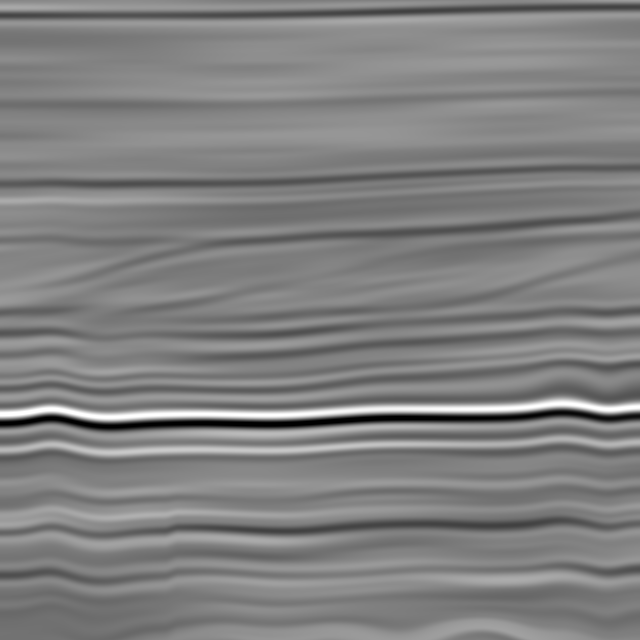
This texture is drawn by a Shadertoy shader. Its source:

```glsl
const float BASE_GREY = 0.505;
const float QUIET_GRAIN = 0.13;   // fine layering near the top
const float DEEP_GRAIN = 0.25;    // fine layering near the bottom
const float BROAD_TONE = 0.08;    // slow change of tone between groups of layers
const float DIP_TOP = 0.013;      // rise of the layers towards the right edge
const float DIP_MIDDLE = 0.040;
const float DIP_LOSS = 0.028;     // dip removed below the unconformity
const float FAULT_X = 0.268;
const float FAULT_THROW = 0.005;
const int WEDGES = 5;
const int HORIZONS = 16;

// Depth at the left edge, wavelet width, signed strength
const vec3 HORIZON[HORIZONS] = vec3[HORIZONS](
    vec3(0.024, 0.0075, -0.24), vec3(0.163, 0.0090, -0.07),
    vec3(0.287, 0.0080, -0.14), vec3(0.313, 0.0070, 0.08),
    vec3(0.376, 0.0080, -0.06), vec3(0.523, 0.0080, -0.10),
    vec3(0.554, 0.0080, -0.09), vec3(0.588, 0.0070, -0.09),
    vec3(0.607, 0.0080, -0.18), vec3(0.646, 0.0080, 0.34),
    vec3(0.661, 0.0080, -0.37), vec3(0.702, 0.0075, 0.23),
    vec3(0.778, 0.0080, -0.09), vec3(0.803, 0.0075, 0.11),
    vec3(0.829, 0.0080, -0.19), vec3(0.899, 0.0085, -0.11));

float hash(vec2 p) {
    vec3 q = fract(p.xyx * vec3(0.1031, 0.1030, 0.0973));
    q += dot(q, q.yzx + 33.33);
    return fract((q.x + q.y) * q.z);
}

float noise(vec2 p) {
    vec2 cell = floor(p), f = fract(p);
    f = f * f * (3.0 - 2.0 * f);
    float low = mix(hash(cell), hash(cell + vec2(1, 0)), f.x);
    float high = mix(hash(cell + vec2(0, 1)), hash(cell + vec2(1, 1)), f.x);
    return mix(low, high, f.y) - 0.5;
}

float bump(float x, float centre, float width) {
    float u = (x - centre) / width;
    return exp(-u * u);
}

// Peak with a weaker lobe of opposite sign on either side
float wavelet(float offset, float width) {
    float u = offset / width;
    return (1.0 - u * u) * exp(-0.5 * u * u);
}

// Depth flattened along the folded layers
float stratum(float x, float depth) {
    float dip = mix(DIP_TOP, DIP_MIDDLE, smoothstep(0.0, 0.55, depth))
              - DIP_LOSS * smoothstep(0.565, 0.635, depth);
    float fold = -0.0060 * bump(x, 0.08, 0.035) + 0.0060 * bump(x, 0.16, 0.05)
               + 0.0045 * bump(x, 0.44, 0.08) - 0.0030 * bump(x, 0.60, 0.09)
               - 0.0045 * bump(x, 0.875, 0.04) + 0.0045 * bump(x, 0.95, 0.03);
    float folding = smoothstep(0.15, 0.65, depth) + 0.2 * smoothstep(0.7, 0.85, depth);
    float fault = FAULT_THROW * smoothstep(-0.012, 0.012, x - FAULT_X)
                * smoothstep(0.72, 0.84, depth) * (1.0 - smoothstep(0.3, 0.5, x));
    float roughness = 0.007 * noise(vec2(x * 9.0, depth * 9.0)) * smoothstep(0.2, 0.9, depth);
    float chaos = 0.05 * noise(vec2(x * 8.0, depth * 8.0)) * smoothstep(0.92, 1.0, depth);
    return depth + dip * smoothstep(0.3, 1.0, x) - fold * folding + fault + roughness + chaos;
}

float grain(float x, float layer) {
    return 0.6 * noise(vec2(x * 2.5, layer * 46.0))
         + 0.5 * noise(vec2(x * 5.0 + 7.0, layer * 85.0 + 3.0));
}

// Inclined beds stepping forward to the right
float wedges(float x, float depth) {
    float sum = 0.0;
    for (int i = 0; i < WEDGES; i++) {
        float k = float(i);
        float bed = 0.462 + 0.03 * k - 0.065 * x
                  - 0.058 * smoothstep(-0.05, 0.40, x - 0.34 * k)
                  + 0.008 * noise(vec2(x * 8.0, k * 5.0));
        float strength = (0.085 - 0.012 * k) * (0.9 + 1.2 * noise(vec2(x * 6.0, k + 20.0)));
        sum -= strength * wavelet(depth - bed, 0.0085);
    }
    return sum;
}

void mainImage(out vec4 fragColor, in vec2 fragCoord) {
    vec2 uv = fragCoord / iResolution.xy;
    float x = uv.x, depth = 1.0 - uv.y;
    float layer = stratum(x, depth);

    // Fine layering, steeper inside the wedge zone
    float wedgeZone = smoothstep(0.33, 0.39, layer) * (1.0 - smoothstep(0.47, 0.53, layer));
    float inclined = depth + 0.14 * x + 0.012 * noise(vec2(x * 6.0, depth * 10.0));
    float fine = mix(grain(x, layer), grain(x * 2.0, inclined), wedgeZone);
    float shade = BASE_GREY + fine * mix(QUIET_GRAIN, DEEP_GRAIN, smoothstep(0.3, 0.75, depth));
    shade += BROAD_TONE * noise(vec2(x * 1.5 + 11.0, layer * 22.0));

    // Marked horizons, varying in strength along their length
    for (int i = 0; i < HORIZONS; i++) {
        vec3 h = HORIZON[i];
        float variation = 1.0 + 0.4 * noise(vec2(x * 5.0, float(i) * 3.0 + 40.0));
        shade += h.z * variation * wavelet(layer - h.x, h.y);
    }
    shade += wedges(x, depth);

    fragColor = vec4(vec3(clamp(shade, 0.0, 1.0)), 1.0);
}
```
